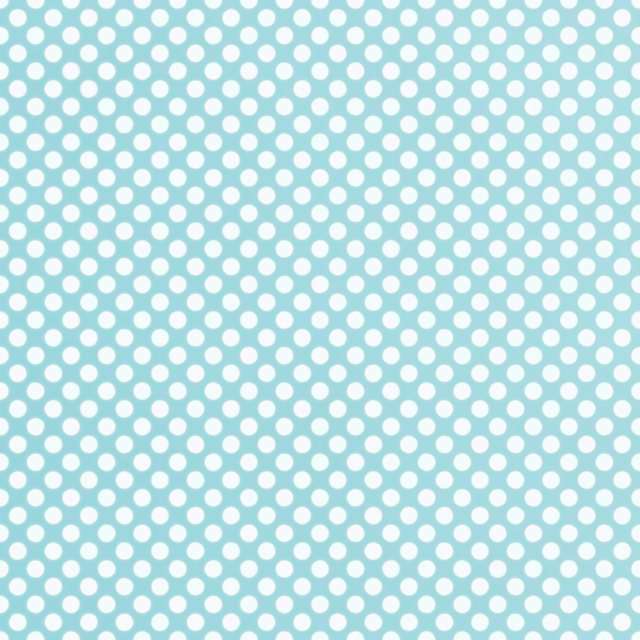
Give the GLSL for this pattern, as a Shadertoy shader.

```glsl
// Staggered white polka dots on pale aqua, 18 repeats across and down.
// Two interleaved square lattices give the dots; gradient noise adds a faint
// mottled tint, slightly uneven rims and a soft left-to-right fade.

vec2 hashGradient(vec2 cell) {
    vec2 p = vec2(dot(cell, vec2(127.1, 311.7)), dot(cell, vec2(269.5, 183.3)));
    return 2.0 * fract(sin(p) * 43758.5) - 1.0;
}

float gradientNoise(vec2 p) {
    vec2 cell = floor(p);
    vec2 f = p - cell;
    vec2 u = f * f * f * (f * (f * 6.0 - 15.0) + 10.0);
    float bottom = mix(dot(hashGradient(cell), f),
                       dot(hashGradient(cell + vec2(1, 0)), f - vec2(1, 0)), u.x);
    float top = mix(dot(hashGradient(cell + vec2(0, 1)), f - vec2(0, 1)),
                    dot(hashGradient(cell + 1.0), f - 1.0), u.x);
    return mix(bottom, top, u.y);
}

// Distance to the nearest dot centre: lattice corners and cell middles
float centreDistance(vec2 p) {
    vec2 corner = fract(p + 0.5) - 0.5;
    vec2 middle = fract(p) - 0.5;
    return sqrt(min(dot(corner, corner), dot(middle, middle)));
}

void mainImage(out vec4 fragColor, in vec2 fragCoord) {
    vec2 uv = fragCoord / iResolution.xy;
    vec2 p = uv * 18.0;
    float pixel = 18.0 / min(iResolution.x, iResolution.y);

    // Dot outline with a slight wobble
    float edge = centreDistance(p) - 0.246 + 0.012 * gradientNoise(p * 5.0);
    float soft = max(0.034, 0.75 * pixel);
    float dotMask = 1.0 - smoothstep(-soft, soft, edge);

    // Aqua ground, lighter to the upper right, with blotchy cool and green tints
    float blotch = gradientNoise(p * 2.7 + 31.0);
    vec3 ground = vec3(0.635, 0.852, 0.878);
    ground += blotch * vec3(0.045, -0.015, 0.025);
    ground += vec3(0.06, 0.025, 0.02) * (uv.x - 0.5 + 0.25 * (uv.y - 0.5));
    ground += 0.015 * gradientNoise(uv * 5.0 + 7.0);

    // Pale greyish halo hugging each dot
    float halo = exp(-pow((edge - 0.03) / 0.04, 2.0));
    ground = mix(ground, vec3(0.72, 0.86, 0.86), 0.45 * halo);

    // Near-white dots drifting between mint and lilac
    float tint = smoothstep(-0.35, 0.35, gradientNoise(p * 2.1 + 63.0));
    vec3 dotColour = mix(vec3(0.945, 0.993, 0.987), vec3(0.975, 0.978, 0.992), tint);

    fragColor = vec4(mix(ground, dotColour, dotMask), 1.0);
}
```
